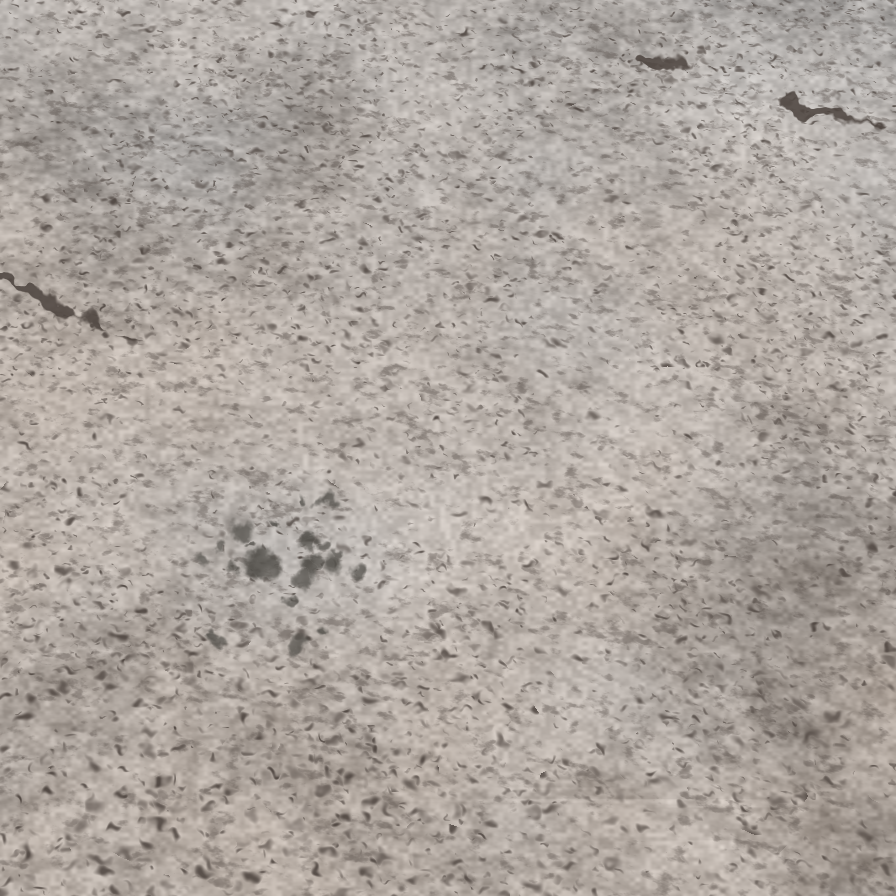
Give the GLSL for this texture, as a Shadertoy shader.

```glsl
// Weathered concrete floor seen at a slant: mottled warm grey with fine grain,
// scattered slanting pits that shrink towards the top, a cluster of dark stains,
// a few broken cracks and faint pale scratches. Built from value noise and cells.

#define BASE_LIGHT 0.690
#define PATCH_CONTRAST 0.36
#define MOTTLE_CONTRAST 0.23
#define GRAIN_CONTRAST 0.13
#define FLECK_DEPTH 0.42
#define PIT_CELLS 36.0
#define PIT_SLANT -0.38
#define STAIN_COUNT 28
#define WARM_TINT vec3(0.030, 0.000, -0.025)
#define PIT_COLOR vec3(0.29, 0.255, 0.235)
#define STAIN_COLOR vec3(0.31, 0.30, 0.28)

vec3 hash3(vec2 cell, float seed) {
    vec3 h = fract(vec3(cell, seed) * vec3(0.1031, 0.1030, 0.0973));
    h += dot(h, h.yxz + 33.33);
    return fract((h.xxy + h.yxx) * h.zyx);
}

float noise(vec2 p, float seed) {
    vec2 c = floor(p), f = fract(p);
    f = f * f * (3.0 - 2.0 * f);
    float low = mix(hash3(c, seed).x, hash3(c + vec2(1, 0), seed).x, f.x);
    float high = mix(hash3(c + vec2(0, 1), seed).x, hash3(c + vec2(1, 1), seed).x, f.x);
    return mix(low, high, f.y);
}

float fbm(vec2 p, float seed) {
    float sum = 0.0, gain = 0.53;
    for (int i = 0; i < 4; i++) {
        sum += gain * noise(p, seed + float(i));
        p = mat2(1.6, 1.2, -1.2, 1.6) * p;
        gain *= 0.5;
    }
    return sum;
}

// Ragged offset, rotation, and a soft glow around a centre
vec2 warp(vec2 p, float seed) { return vec2(fbm(p, seed), fbm(p, seed + 9.0)) - 0.5; }
vec2 turn(vec2 p, float a) { return mat2(cos(a), -sin(a), sin(a), cos(a)) * p; }
float glow(vec2 p, vec2 center, vec2 radius) { p = (p - center) / radius; return exp(-dot(p, p)); }

// Soft irregular elongated pits, at most one per cell
float pits(vec2 p, float cells, float amount, float seed) {
    vec2 q = p * cells;
    q += 0.45 * (vec2(noise(q * 2.8, seed), noise(q * 2.8, seed + 1.0)) - 0.5);
    float dark = 0.0;
    for (int i = 0; i < 9; i++) {
        vec2 cell = floor(q) + vec2(i % 3, i / 3) - 1.0;
        vec3 place = hash3(cell, seed + 2.0), shape = hash3(cell, seed + 5.0);
        vec2 d = turn(q - cell - place.xy, PIT_SLANT + 1.5 * (shape.x - 0.5));
        float size = mix(0.5, 1.15, shape.y * shape.y);
        float r = length(d / (vec2(0.42, 0.23) * size));
        float depth = mix(0.25, 1.0, shape.z) * step(place.z, amount);
        dark = max(dark, depth * (1.0 - smoothstep(0.15, 1.25, r)));
    }
    return dark;
}

// Ragged line from a to b, broken up along its length
float crack(vec2 p, vec2 a, vec2 b, float seed) {
    p += 0.034 * warp(p * 38.0, seed);
    vec2 ab = b - a;
    float t = clamp(dot(p - a, ab) / dot(ab, ab), 0.0, 1.0);
    float width = mix(-0.002, 0.012, noise(p * 55.0, seed + 4.0));
    return smoothstep(0.0, 0.004, width - length(p - a - ab * t));
}

// Two clumps of overlapping blots with smaller ones strewn around them
float stains(vec2 p) {
    vec2 w = p + 0.027 * warp(p * 55.0, 61.0);
    float dark = 0.0;
    for (int i = 0; i < STAIN_COUNT; i++) {
        vec3 h = hash3(vec2(i, 3), 17.0);
        vec2 clump = vec2(0.28, 0.39) + float(i % 2) * vec2(0.078, -0.017);
        bool large = i < 14;
        vec2 center = large ? clump + (h.xy - 0.5) * vec2(0.045, 0.06)
                            : vec2(0.35, 0.37) + (h.xy - 0.5) * vec2(0.28, 0.24);
        float radius = large ? mix(0.007, 0.015, h.z) : mix(0.005, 0.011, h.z);
        dark = max(dark, 1.0 - smoothstep(0.4 * radius, 1.2 * radius, length(w - center)));
    }
    return dark * mix(0.65, 1.0, noise(p * 70.0, 81.0));
}

void mainImage(out vec4 fragColor, in vec2 fragCoord) {
    vec2 p = fragCoord / iResolution.xy;
    vec2 ground = vec2((p.x - 0.5) * (1.0 + 0.5 * p.y), p.y * (1.0 + 0.5 * p.y)) + 2.0;
    // Broad patches and streaky mottling
    float light = BASE_LIGHT + PATCH_CONTRAST * (fbm(ground * 4.0, 1.0) - 0.5);
    vec2 streak = turn(ground, 0.5 * PIT_SLANT);
    light += MOTTLE_CONTRAST * (fbm(streak * vec2(36.0, 62.0), 11.0) - 0.5);
    light += 0.05 * (glow(p, vec2(0.3, 0.94), vec2(0.2, 0.1)) + glow(p, vec2(0.84, 0.87), vec2(0.15, 0.08)));
    light += 0.05 * glow(p, vec2(0.36, 0.38), vec2(0.17, 0.12)) - 0.07 * glow(p, vec2(0.85, 0.26), vec2(0.14, 0.15));
    // Softened highlights, fine grain and pale scratches near the lower right
    light -= 0.55 * max(light - 0.70, 0.0);
    light += GRAIN_CONTRAST * (noise(p * vec2(170.0, 220.0), 21.0) - 0.5);
    float scratch = smoothstep(0.62, 0.95, noise(p * vec2(5.0, 150.0), 31.0));
    light += 0.10 * scratch * glow(p, vec2(0.85, 0.09), vec2(0.4, 0.035));
    // Cooler at the top and around the stains
    float warmth = mix(1.2, 0.5, smoothstep(0.45, 1.0, p.y)) + fbm(p * 5.0, 41.0) - 0.5;
    warmth -= 0.6 * glow(p, vec2(0.36, 0.37), vec2(0.14, 0.11));
    vec3 color = light + WARM_TINT * max(warmth, 0.2);
    // Flecks and pits, coarsest and densest at the lower left
    float density = smoothstep(0.25, 0.75, fbm(ground * 6.0, 51.0));
    float corner = glow(p, vec2(0.2, 0.1), vec2(0.3, 0.2)) + 0.5 * glow(p, vec2(0.37, 0.2), vec2(0.07, 0.06));
    float dark = FLECK_DEPTH * smoothstep(0.58, 0.82, fbm(streak * vec2(56.0, 88.0), 91.0));
    dark = max(dark, 0.92 * pits(ground, PIT_CELLS, 0.12 + 0.6 * density, 100.0));
    dark = max(dark, 0.75 * pits(ground, PIT_CELLS * 1.6, 0.12 + 0.6 * density, 120.0));
    dark = max(dark, pits(ground, PIT_CELLS * 0.95, 0.85 * corner + 0.05, 140.0));
    color = mix(color, PIT_COLOR, 0.92 * dark);
    // Cracks and stains
    float cracks = crack(p, vec2(-0.01, 0.70), vec2(0.16, 0.615), 200.0);
    cracks = max(cracks, crack(p, vec2(0.71, 0.935), vec2(0.79, 0.92), 220.0));
    cracks = max(cracks, crack(p, vec2(0.87, 0.885), vec2(1.01, 0.86), 240.0));
    color = mix(color, PIT_COLOR, 0.85 * cracks);
    fragColor = vec4(mix(color, STAIN_COLOR, 0.92 * stains(p)), 1.0);
}
```
